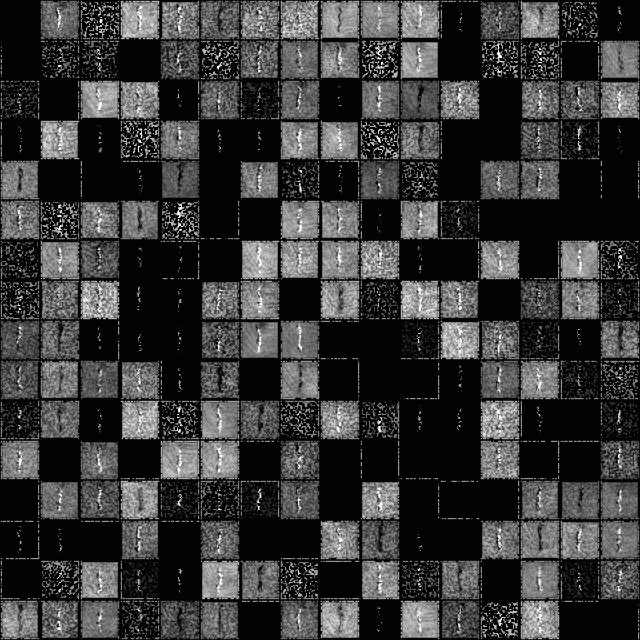
Write a WebGL 2 fragment shader that draws this pattern.

```glsl
#version 300 es
precision highp float;
// Draws a 16 by 16 grid of grainy grey tiles, each with a ragged vertical streak, many of them black.
uniform vec2 u_resolution;
out vec4 fragColor;

const float TILES = 16.0;
const float GRAINS = 30.0;      // grain cells across one tile
const float GAP = 0.018;        // black margin of a tile
const float RIM = 0.050;        // outer line ends here
const float BLACK_SHARE = 0.35;
const float DARK_SHARE = 0.18;
const vec3 INK = vec3(0.008);
const vec3 PAPER = vec3(0.98);

float hash(vec2 p) {
    vec3 q = fract(p.xyx * 0.1031);
    q += dot(q, q.yzx + 33.33);
    return fract((q.x + q.y) * q.z);
}

float valueNoise(vec2 p) {
    vec2 i = floor(p), f = fract(p);
    f = f * f * (3.0 - 2.0 * f);
    return mix(mix(hash(i), hash(i + vec2(1, 0)), f.x),
               mix(hash(i + vec2(0, 1)), hash(i + vec2(1, 1)), f.x), f.y);
}

// Smooth window that is 1 between lo and hi
float band(float x, float lo, float hi, float blur) {
    return smoothstep(lo - blur, lo + blur, x) * (1.0 - smoothstep(hi - blur, hi + blur, x));
}

// Ragged vertical line: x is its signed offset, y its strength
vec2 streak(vec2 p, vec2 seed) {
    float wobble = (valueNoise(vec2(p.y * 7.0, 3.0) + seed) - 0.5) * 0.07;
    float offset = p.x - 0.49 - wobble;
    float top = mix(0.78, 0.86, hash(seed + 5.0));
    float width = mix(0.022, 0.042, valueNoise(vec2(p.y * 12.0, 9.0) + seed));
    float strength = exp(-offset * offset / (width * width));
    return vec2(offset, strength * band(p.y, 0.2, top, 0.06));
}

// Fine ridges fanning down from the upper middle
float ridges(vec2 p, vec2 seed) {
    vec2 ray = p - vec2(0.5, 1.25);
    float across = atan(ray.x, -ray.y) * 6.0 + p.y * 14.0 - abs(p.x - 0.5) * 9.0;
    return valueNoise(vec2(across * 1.4, p.x * 4.0) + seed) - 0.5;
}

// Broken bright line on some of the four sides
float frame(vec2 p, vec2 seed, float chance, float blur) {
    float line = 0.0;
    for (int side = 0; side < 4; side++) {
        bool vertical = side < 2;
        float away = vertical ? p.x : p.y;
        float along = vertical ? p.y : p.x;
        if (side % 2 == 1) away = 1.0 - away;
        float id = float(side) * 7.0;
        float shown = step(hash(seed + id + 41.0), chance);
        float dash = smoothstep(0.15, 0.6, valueNoise(vec2(along * GRAINS, id) + seed));
        float inside = band(along, GAP, 1.0 - GAP, blur);
        line = max(line, shown * dash * inside * band(away, GAP, RIM, blur));
    }
    return line;
}

// Lit tile: soft glow, ridges, grain and a light and dark streak
float litTile(vec2 p, vec2 seed, float level, float grain) {
    float glow = valueNoise(p * 2.3 + seed) - 0.5;
    float corner = 0.5 - length(p - vec2(0.42, 0.45));
    float rough = mix(0.12, 0.48, hash(seed + 17.0));
    float shade = level * (1.0 + 0.35 * glow + 0.28 * corner);
    shade += level * 0.3 * ridges(p, seed) + rough * (grain - 0.5);
    vec2 s = streak(p, seed);
    float polarity = hash(seed + 23.0) < 0.7 ? 1.0 : -1.0;
    shade += polarity * s.y * (0.15 + 0.7 * (grain - 0.25));
    float shadow = streak(p + vec2(0.05 * polarity, -0.04), seed).y;
    shade -= 0.32 * shadow * smoothstep(0.3, 0.7, valueNoise(p * 14.0 + seed));
    float smudge = exp(-dot(p - vec2(0.56, 0.86), p - vec2(0.56, 0.86)) * 90.0);
    return shade - 0.2 * smudge * hash(seed + 29.0);
}

// Dim tile: sparse specks over black, with a speckled streak
float dimTile(vec2 p, vec2 seed, float density, float grain) {
    float cloud = 0.2 * ridges(p, seed) + 0.2 * (valueNoise(p * 4.0 + seed) - 0.5);
    float specks = smoothstep(0.45, 1.0, grain + cloud) * density;
    float line = streak(p, seed).y * smoothstep(0.3, 0.75, grain);
    return specks + line * mix(0.35, 0.95, hash(seed + 31.0));
}

void main() {
    vec2 grid = gl_FragCoord.xy / u_resolution * TILES;
    vec2 tile = floor(grid), p = fract(grid);
    vec2 seed = tile * 37.0 + 11.0;
    float blur = 0.5 * TILES / min(u_resolution.x, u_resolution.y);
    float kind = hash(seed);
    float grain = valueNoise(p * GRAINS + seed);
    grain = clamp(0.5 + 1.35 * (grain - 0.5), 0.0, 1.0);

    float shade, rimChance, rimLight;
    if (kind < BLACK_SHARE) {
        float faint = step(0.6, hash(seed + 3.0));
        shade = faint * streak(p, seed).y * smoothstep(0.6, 0.85, grain) * 0.7;
        rimChance = 0.18; rimLight = 0.6;
    } else if (kind < BLACK_SHARE + DARK_SHARE) {
        shade = dimTile(p, seed, mix(0.15, 0.8, hash(seed + 3.0)), grain);
        rimChance = 0.55; rimLight = 0.55;
    } else {
        float level = mix(0.28, 0.63, hash(seed + 3.0));
        shade = litTile(p, seed, level, grain);
        rimChance = 0.75; rimLight = level * 1.15;
    }

    // Black margin, inner dark line, then the outer line
    vec2 edge = min(p, 1.0 - p);
    shade *= smoothstep(RIM - blur, RIM + 2.0 * blur, min(edge.x, edge.y));
    shade = max(shade, rimLight * frame(p, seed, rimChance, blur));
    fragColor = vec4(mix(INK, PAPER, clamp(shade, 0.0, 1.0)), 1.0);
}
```
